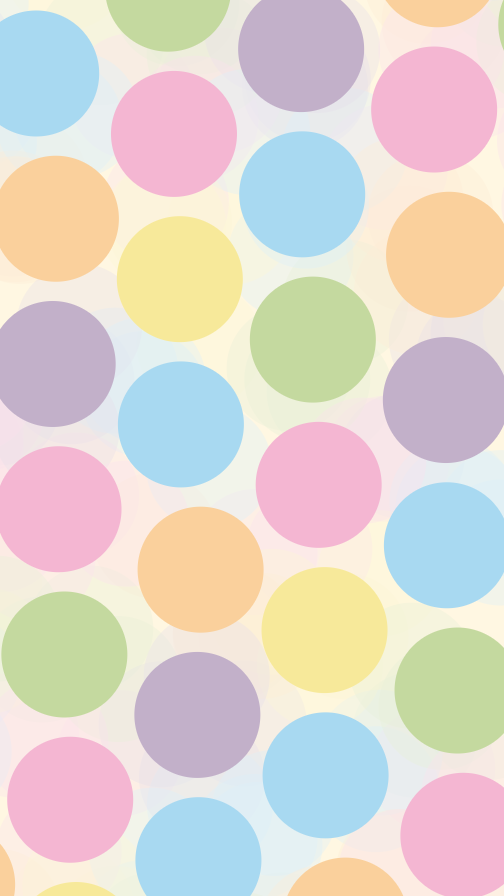
Reproduce this pattern procedurally as a Shadertoy shader.

```glsl
#define RADIUS 0.125
#define COLUMN_STEP vec2(0.2639, 0.1199)
#define ROW_STEP vec2(0.0116, 0.2882)
#define ORIGIN vec2(0.0833, 0.1458)
#define CREAM vec3(1.0, 0.968, 0.885)
#define GHOST_LAYERS 4
#define GHOST_ALPHA 0.35
#define GHOST_TINT 0.42
#define GHOST_SPREAD 0.14

const vec3 PURPLE = vec3(0.76, 0.69, 0.79);
const vec3 BLUE   = vec3(0.66, 0.85, 0.945);
const vec3 GREEN  = vec3(0.77, 0.85, 0.625);
const vec3 PINK   = vec3(0.955, 0.715, 0.825);
const vec3 YELLOW = vec3(0.97, 0.915, 0.605);
const vec3 ORANGE = vec3(0.98, 0.815, 0.61);

// Cell is (column, row), with rows counted downwards
vec3 dotColour(ivec2 cell) {
    vec3 cycle[7] = vec3[7](PURPLE, BLUE, GREEN, PINK, YELLOW, BLUE, ORANGE);
    // Breaks in the otherwise regular cycle
    if (cell == ivec2(0, 3) || cell == ivec2(3, -1)) return PINK;
    if (cell == ivec2(3, -2)) return ORANGE;
    return cycle[(cell.y + 5 - 2 * cell.x + 70) % 7];
}

// Each hue sits slightly off the lattice
float hueDrift(vec3 colour) {
    return colour == ORANGE ? 0.016 : colour == BLUE ? -0.0115 : -0.002;
}

vec2 hash2(vec3 seed) {
    vec2 d = vec2(dot(seed, vec3(127.1, 311.7, 74.7)),
                  dot(seed, vec3(269.5, 183.3, 246.1)));
    return fract(sin(d) * 43758.5);
}

float disc(vec2 p, vec2 centre, float pixel) {
    return clamp(0.5 - (length(p - centre) - RADIUS) / pixel, 0.0, 1.0);
}

void mainImage(out vec4 fragColor, in vec2 fragCoord) {
    // Canvas widths, measured from the top left
    float pixel = 1.0 / iResolution.x;
    vec2 p = vec2(fragCoord.x, iResolution.y - fragCoord.y) * pixel;

    mat2 lattice = mat2(COLUMN_STEP, ROW_STEP);
    ivec2 home = ivec2(round(inverse(lattice) * (p - ORIGIN)));
    vec3 colour = CREAM;

    // Pale, scattered ghosts first; the solid dots are the last layer
    for (int layer = 0; layer <= GHOST_LAYERS; layer++) {
        bool solid = layer == GHOST_LAYERS;
        for (int j = -2; j <= 2; j++)
        for (int i = -2; i <= 2; i++) {
            ivec2 cell = home + ivec2(i, j);
            vec3 hue = dotColour(cell);
            vec2 centre = ORIGIN + lattice * vec2(cell);
            centre.x += hueDrift(hue);
            if (solid) {
                colour = mix(colour, hue, disc(p, centre, pixel));
            } else {
                vec2 scatter = hash2(vec3(cell, layer)) - 0.5;
                centre += 2.0 * GHOST_SPREAD * scatter;
                vec3 ghost = mix(vec3(1.0), hue, GHOST_TINT);
                colour = mix(colour, ghost, GHOST_ALPHA * disc(p, centre, pixel));
            }
        }
    }
    fragColor = vec4(colour, 1.0);
}
```
